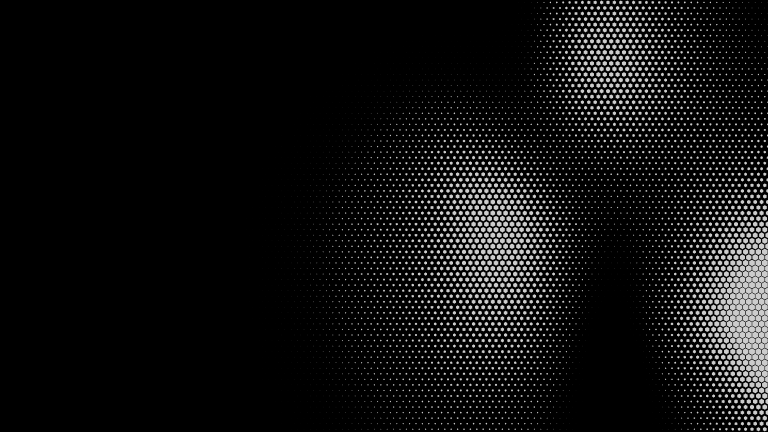
This background is drawn by a Shadertoy shader. Its source:

```glsl
// Halftone glow: light grey hexagonal dots on black, set on a triangular lattice.
// Each dot is sized by a smooth field of lopsided Gaussian lobes, sampled at
// the dot's centre, so the dots swell into three soft patches of light.

const float SPACING = 1.0 / 67.5; // dot pitch in canvas heights

// Gaussian bump with its own reach to the left, right, below and above.
// lean shears the lower (x) and upper (y) halves sideways.
float lobe(vec2 p, vec2 centre, vec4 reach, vec2 lean) {
    vec2 d = p - centre;
    d.x += lean.x * min(d.y, 0.0) + lean.y * max(d.y, 0.0);
    vec2 size = vec2(d.x < 0.0 ? reach.x : reach.y,
                     d.y < 0.0 ? reach.z : reach.w);
    d /= size;
    return exp(-dot(d, d));
}

// Dot size over the canvas, as a fraction of the pitch
float dotRadius(vec2 p) {
    vec2 upright = vec2(0.0);
    float r = -0.012;
    // Middle patch: wide haze and leaning core
    r += 0.21 * lobe(p, vec2(1.088, 0.421), vec4(0.336, 0.243, 0.486, 0.324), upright);
    r += 0.20 * lobe(p, vec2(1.185, 0.479), vec4(0.162, 0.14, 0.30, 0.197), vec2(0.0, 0.45));
    // Upper patch: core and haze trailing to the right
    r += 0.24 * lobe(p, vec2(1.366, 0.861), vec4(0.104, 0.174, 0.174, 0.255), upright);
    r += 0.14 * lobe(p, vec2(1.481, 0.792), vec4(0.15, 0.30, 0.255, 0.46), upright);
    // Bright patch at the right edge
    r += 0.58 * lobe(p, vec2(1.817, 0.248), vec4(0.255, 0.46, 0.417, 0.347), vec2(0.4, 0.0));
    // Dark valley between the middle and right patches
    r -= 0.09 * lobe(p, vec2(1.424, 0.19), vec4(0.093, 0.093, 0.23, 0.255), upright);
    return clamp(r, 0.0, 0.46);
}

// Nearest lattice point, from two interleaved rectangular grids
vec2 nearestDot(vec2 q) {
    vec2 cell = vec2(1.0, sqrt(3.0));
    vec2 first = vec2(0.5, 0.25 * cell.y);
    vec2 second = first + 0.5 * cell;
    vec2 a = floor((q - first) / cell + 0.5) * cell + first;
    vec2 b = floor((q - second) / cell + 0.5) * cell + second;
    return distance(q, a) < distance(q, b) ? a : b;
}

// Distance measure whose level sets are pointy-topped hexagons
float hexDistance(vec2 d) {
    d = abs(d);
    return max(d.x, dot(d, vec2(0.5, 0.5 * sqrt(3.0))));
}

void mainImage(out vec4 fragColor, in vec2 fragCoord) {
    vec2 q = fragCoord / iResolution.y / SPACING;
    float pixel = 1.0 / (iResolution.y * SPACING);

    vec2 centre = nearestDot(q);
    float radius = dotRadius(centre * SPACING);

    // Smooth edge; dots thinner than a pixel fade instead of vanishing
    float coverage = clamp((radius - hexDistance(q - centre)) / pixel + 0.5, 0.0, 1.0);
    float thin = min(1.0, 2.0 * radius / pixel);
    fragColor = vec4(vec3(0.8 * coverage * thin * thin), 1.0);
}
```
